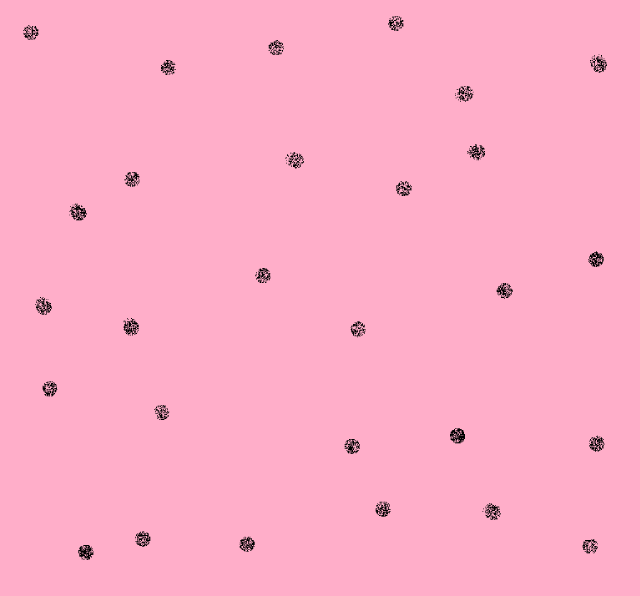
This pattern is drawn by a WebGL 2 fragment shader. Its source:

```glsl
#version 300 es
precision highp float;
// Sparse, grainy black spray dots scattered on a flat pink ground.

uniform vec2 u_resolution;
out vec4 fragColor;

const vec3 PINK = vec3(1.0, 0.682, 0.788);
const vec3 INK = vec3(0.0);
const vec2 GRID = vec2(6.0, 5.0);      // scatter cells across the canvas
const float JITTER = 0.66;             // share of a cell a dot may roam
const int SKIP_EVERY = 15;             // one cell in this many stays empty
const int SKIP_PHASE = 8;
const float DOT_RADIUS = 0.0128;       // in canvas heights
const float GRAINS = 714.0;            // grains per canvas height
const vec2 DENSITY = vec2(0.44, 0.68); // lightest and darkest dot
const float CLUMP_SCALE = 170.0;
const float CLUMPING = 0.3;
const float SPILL_SHARE = 0.3;         // dots with a faint second spray
const float SPILL_DENSITY = 0.25;
const float SPILL_SHIFT = 0.005;
const int SAMPLES = 3;                 // samples per pixel side

// Integer hash: two random values in 0..1 for a lattice point.
vec2 hash2(vec2 lattice, uint seed) {
    uvec2 v = uvec2(ivec2(lattice)) + uvec2(seed * 747u, seed * 391u);
    v = v * 1664525u + 1013904223u;
    v.x += v.y * 1664525u;
    v.y += v.x * 1664525u;
    v ^= v >> 16u;
    v.x += v.y * 1664525u;
    v.y += v.x * 1664525u;
    v ^= v >> 16u;
    return vec2(v >> 8u) / 16777216.0;
}

float cornerSlope(vec2 lattice, vec2 offset) {
    float angle = 6.28318 * hash2(lattice, 7u).x;
    return dot(vec2(cos(angle), sin(angle)), offset);
}

float gradientNoise(vec2 p) {
    vec2 i = floor(p), f = p - i;
    vec2 w = f * f * f * (f * (f * 6.0 - 15.0) + 10.0);
    vec2 e = vec2(1.0, 0.0);
    float low = mix(cornerSlope(i, f), cornerSlope(i + e, f - e), w.x);
    float high = mix(cornerSlope(i + e.yx, f - e.yx), cornerSlope(i + 1.0, f - 1.0), w.x);
    return mix(low, high, w.y);
}

// Ink at a point p, measured in canvas heights.
float sprayInk(vec2 p, float aspect) {
    vec2 cellSize = vec2(aspect, 1.0) / GRID;
    vec2 cell = floor(p / cellSize);
    if (int(cell.x + cell.y * GRID.x) % SKIP_EVERY == SKIP_PHASE) return 0.0;

    // Jittered dot centre, and the grain under this point
    vec2 centre = (cell + 0.5 + JITTER * (hash2(cell, 1u) - 0.5)) * cellSize;
    vec2 grain = floor(p * GRAINS);
    vec2 toGrain = (grain + 0.5) / GRAINS - centre;
    if (length(toGrain) > DOT_RADIUS + SPILL_SHIFT) return 0.0;

    // Main spray, with its own strength and uneven clumps
    vec2 traits = hash2(cell, 2u);
    float density = mix(DENSITY.x, DENSITY.y, traits.x);
    density += CLUMPING * gradientNoise(p * CLUMP_SCALE);
    density *= step(length(toGrain), DOT_RADIUS);

    // Faint second spray, shifted mostly to the left
    float angle = mix(1.6, 4.2, hash2(cell, 3u).x);
    vec2 shift = SPILL_SHIFT * vec2(cos(angle), sin(angle));
    float spill = step(length(toGrain - shift), DOT_RADIUS) * step(traits.y, SPILL_SHARE);
    density = max(density, SPILL_DENSITY * spill);

    return step(hash2(grain, 5u).x, density);
}

void main() {
    float aspect = u_resolution.x / u_resolution.y;
    float ink = 0.0;
    // Average samples over the pixel to smooth the grain edges
    for (int y = 0; y < SAMPLES; y++) {
        for (int x = 0; x < SAMPLES; x++) {
            vec2 offset = (vec2(x, y) + 0.5) / float(SAMPLES) - 0.5;
            ink += sprayInk((gl_FragCoord.xy + offset) / u_resolution.y, aspect);
        }
    }
    ink /= float(SAMPLES * SAMPLES);
    fragColor = vec4(mix(PINK, INK, ink), 1.0);
}
```
